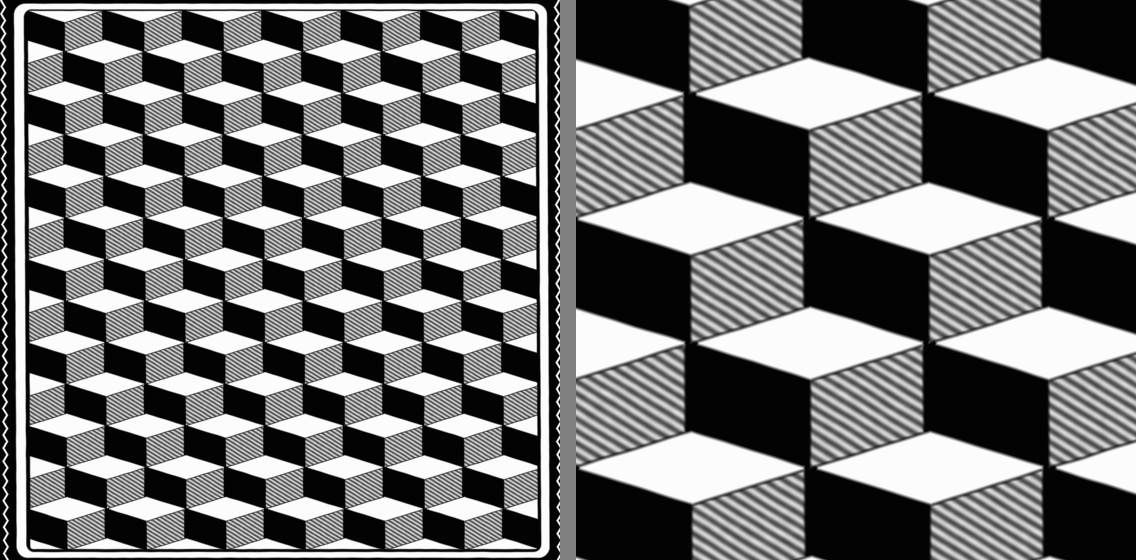
Left, the full canvas; right, a detail of the centre.
Write a WebGL 2 fragment shader that draws this pattern.

```glsl
#version 300 es
precision highp float;

uniform vec2 u_resolution;
out vec4 fragColor;

const vec3 INK = vec3(0.01);
const vec3 PAPER = vec3(0.99);
const vec3 HATCH_DARK = vec3(0.31);
const vec3 HATCH_LIGHT = vec3(0.83);

const vec2 PERIOD = vec2(0.1419, 0.1484);
const vec2 CUBE_ORIGIN = vec2(0.1155, 0.8073);
const float LID_HALF = 0.0221;      // half height of the top rhombus
const float SIDE = 0.0521;          // height of the side faces
const float GAP = 0.0042;           // ink line between neighbours
const float HATCH_PITCH = 0.0073;
const float HATCH_SLOPE = 0.62;

vec2 hashGradient(vec2 cell) {
    vec2 h = vec2(dot(cell, vec2(127.1, 311.7)), dot(cell, vec2(269.5, 183.3)));
    return fract(sin(h) * 43758.5) * 2.0 - 1.0;
}

float gradientNoise(vec2 p) {
    vec2 i = floor(p);
    vec2 f = p - i;
    vec2 u = f * f * (3.0 - 2.0 * f);
    vec2 e = vec2(0.0, 1.0);
    float low = mix(dot(hashGradient(i), f),
                    dot(hashGradient(i + e.yx), f - e.yx), u.x);
    float high = mix(dot(hashGradient(i + e), f - e),
                     dot(hashGradient(i + 1.0), f - 1.0), u.x);
    return mix(low, high, u.y);
}

float cover(float d, float soft) {
    return 1.0 - smoothstep(-soft, soft, d);
}

float roundedBox(vec2 p, vec2 halfSize, float radius) {
    vec2 q = abs(p) - halfSize + radius;
    return length(max(q, 0.0)) + min(max(q.x, q.y), 0.0) - radius;
}

float lidDistance(vec2 p, float halfWidth, float slope) {
    float rhombus = abs(p.y - 0.5 * SIDE) + slope * abs(p.x) - LID_HALF + 0.0006;
    return max(rhombus * inversesqrt(1.0 + slope * slope), abs(p.x) - halfWidth + GAP);
}

float rightFaceDistance(vec2 p, float halfWidth, float slope) {
    float band = abs(p.y + LID_HALF - slope * p.x) - 0.5 * SIDE + 0.0006;
    float sides = max(-p.x, p.x - halfWidth + GAP);
    return max(band * inversesqrt(1.0 + slope * slope), sides);
}

vec3 hatching(vec2 p, float phase) {
    float wave = cos(6.2832 * ((p.y + HATCH_SLOPE * p.x) / HATCH_PITCH + phase));
    return mix(HATCH_DARK, HATCH_LIGHT, 0.5 + 0.5 * wave);
}

// Two interleaved lattices of cubes; the left faces are bare ink
vec3 cubes(vec2 p, float soft) {
    float halfWidth = 0.5 * PERIOD.x;
    float slope = LID_HALF / halfWidth;
    vec3 color = INK;
    for (int k = 0; k < 2; k++) {
        vec2 g = (p - CUBE_ORIGIN) / PERIOD + 0.5 * float(k) + 0.5;
        vec2 id = floor(g);
        vec2 local = (g - id - 0.5) * PERIOD;
        float phase = 0.3 * hashGradient(id + 31.0 * float(k)).x;
        vec3 shade = hatching(local, phase) + 0.08 * gradientNoise(p * 170.0);
        color = mix(color, shade, cover(rightFaceDistance(local, halfWidth, slope), soft));
        color = mix(color, PAPER, cover(lidDistance(local, halfWidth, slope), soft));
    }
    return color;
}

// Zigzag trim cut off by the left and right margins
float trim(vec2 p, float soft) {
    float inset = min(p.x, 1.0 - p.x);
    float zigzag = abs(fract(p.y / 0.0235) * 2.0 - 1.0);
    return cover(abs(inset - 0.002 - 0.007 * zigzag) - 0.002, soft);
}

void main() {
    vec2 uv = gl_FragCoord.xy / u_resolution;
    float soft = max(1.0 / min(u_resolution.x, u_resolution.y), 0.0014);

    // Slight lean of the sheet and unsteady printed edges
    vec2 p = uv - vec2(0.005 * (1.0 - uv.y), 0.0);
    p += 0.0007 * vec2(gradientNoise(uv * 45.0), gradientNoise(uv * 45.0 + 17.0));

    // Nested frame: white band, ink line, then the field of cubes
    float band = roundedBox(p - vec2(0.5007, 0.4987), vec2(0.4759, 0.4948), 0.020);
    float line = roundedBox(p - vec2(0.5020, 0.4987), vec2(0.4596, 0.4844), 0.014);
    float field = roundedBox(p - vec2(0.5026, 0.5000), vec2(0.4531, 0.4805), 0.005);

    vec3 color = mix(INK, PAPER, trim(p, soft));
    color = mix(color, PAPER, cover(band, soft));
    color = mix(color, INK, cover(line, soft));
    color = mix(color, cubes(p, soft), cover(field, soft));
    fragColor = vec4(clamp(color, 0.0, 1.0), 1.0);
}
```
